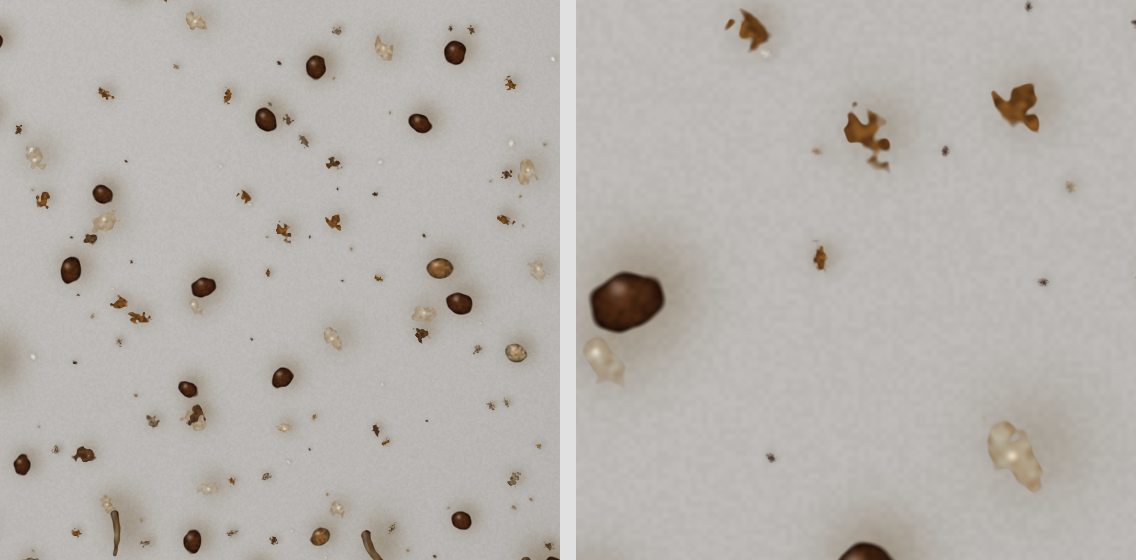
Left: the whole. Right: its middle third, enlarged.
This texture is drawn by a WebGL 2 fragment shader. Its source:

```glsl
#version 300 es
precision highp float;
// Seeds, amber crumbs, pale flakes and husks scattered on a grey-white tray.
// Each kind lives on its own jittered grid; every grain is a noisy ellipse or
// bent capsule with a soft warm shadow falling to the upper right.

#define TRAY vec3(0.737, 0.727, 0.715)
#define SHADOW vec3(0.56, 0.50, 0.41)
#define DARK vec3(0.17, 0.08, 0.04)
#define BROWN vec3(0.36, 0.25, 0.14)
#define AMBER vec3(0.50, 0.32, 0.13)
#define TAN vec3(0.56, 0.49, 0.38)
#define SEED_SIZE 0.023
#define CRUMB_SIZE 0.012
#define FLAKE_SIZE 0.021
#define HUSK_SIZE 0.045
#define EDGE 0.0017
#define GRAIN 0.030

const int SEED = 0, CRUMB = 1, SPECK = 2, FLAKE = 3, HUSK = 4;
uniform vec2 u_resolution;
out vec4 fragColor;

// Integer hash giving four values in 0..1 per cell and salt
vec4 rand4(vec2 cell, int salt) {
    uvec4 v = uvec4(ivec4(ivec2(cell), salt, salt * 7 + 3));
    v = v * 1664525u + 1013904223u;
    v += v.yzxy * v.wxyz;
    v ^= v >> 16u;
    v += v.yzxy * v.wxyz;
    return vec4(v >> 8u) / 16777216.0;
}

float noise(vec2 p) {
    vec2 i = floor(p), f = fract(p);
    f = f * f * (3.0 - 2.0 * f);
    float low = mix(rand4(i, 90).x, rand4(i + vec2(1, 0), 90).x, f.x);
    float high = mix(rand4(i + vec2(0, 1), 90).x, rand4(i + vec2(1, 1), 90).x, f.x);
    return mix(low, high, f.y);
}

float cover(float d) { return 1.0 - smoothstep(-EDGE, EDGE, d); }

float blob(vec2 o, float radius) { return exp(-dot(o, o) / (radius * radius)); }

// Approximate distance to an ellipse with a ragged outline
float raggedEllipse(vec2 q, vec2 radii, float rough, float salt) {
    float wobble = noise(q / radii.y * 1.5 + salt * 60.0) - 0.5;
    return (length(q / radii) - 1.0 + 2.0 * rough * wobble) * radii.y;
}

vec2 turn(vec2 o, float angle) {
    float c = cos(angle), s = sin(angle);
    return vec2(c * o.x + s * o.y, c * o.y - s * o.x);
}

// Draws one grain; o is the offset from its centre, r and s are its random values
void drawGrain(inout vec3 col, vec2 o, vec4 r, vec4 s, int kind) {
    float angle = 6.2832 * r.z;
    vec2 fall = vec2(0.45, 0.35);
    if (kind == SEED) {
        float size = SEED_SIZE * mix(0.78, 1.08, s.y);
        vec2 radii = size * vec2(1.0, mix(0.68, 0.88, s.z)), q = turn(o, angle);
        vec3 tone = s.x < 0.6 ? DARK : (s.x < 0.82 ? BROWN : TAN * 0.9);
        float mottle = noise(q / size * 5.0 + s.w * 50.0), k = length(q / radii);
        tone *= 0.72 + 0.55 * mottle - 0.25 * smoothstep(0.7, 1.0, k);
        tone += AMBER * 0.25 * max(1.0 - k * k, 0.0);
        tone += 0.28 * blob(o - size * vec2(-0.25, 0.35), size * 0.22);
        col = mix(col, SHADOW, 0.65 * blob(o - size * fall, size * 1.45));
        col = mix(col, tone, cover(raggedEllipse(q, radii, 0.10, s.w)));
    } else if (kind == CRUMB) {
        float size = CRUMB_SIZE * mix(0.5, 1.25, s.y * s.y);
        vec2 q = turn(o, angle);
        vec3 tone = s.x < 0.3 ? BROWN : (s.x < 0.72 ? AMBER : TAN);
        tone = mix(DARK, tone, 0.35 + 0.75 * noise(q / size * 3.0 + s.w * 50.0));
        col = mix(col, SHADOW, 0.45 * blob(o - size * fall, size * 1.6));
        col = mix(col, tone, cover(raggedEllipse(q, size * vec2(1.0, mix(0.45, 0.9, s.z)), 0.65, s.w)));
    } else if (kind == SPECK) {
        float size = mix(0.0018, 0.0052, s.y * s.y);
        vec3 tone = s.x < 0.3 ? DARK : (s.x < 0.8 ? mix(AMBER, TAN, s.z) : vec3(0.87, 0.86, 0.83));
        col = mix(col, SHADOW, 0.25 * blob(o - size * fall, size * 2.2));
        col = mix(col, tone, 0.85 * cover(raggedEllipse(turn(o, angle), size * vec2(1.0, 0.7), 0.4, s.w)));
    } else if (kind == FLAKE) {
        float size = FLAKE_SIZE * mix(0.5, 1.1, s.y);
        vec2 q = turn(o, angle);
        float d = raggedEllipse(q, size * vec2(1.0, mix(0.5, 0.85, s.z)), 0.5, s.w);
        float veins = noise(q / size * 4.0 + s.w * 50.0);
        vec3 tone = mix(AMBER * 1.1, vec3(0.74, 0.70, 0.60), 0.25 + 0.8 * veins);
        float rim = exp(-abs(d) / 0.002);
        col = mix(col, SHADOW, 0.38 * blob(o - size * fall, size * 1.7));
        col = mix(col, tone - 0.10 * rim, cover(d) * mix(0.35, 0.8, s.x));
        col += 0.2 * blob(o - size * 0.4 * (s.zw - 0.5), 0.003);
    } else {
        float size = HUSK_SIZE * mix(0.6, 1.0, s.y);
        vec2 q = turn(o, 1.57 + 1.3 * (r.z - 0.5));
        float t = clamp(q.x / size, -1.0, 1.0);
        q.y += (s.z - 0.5) * 0.7 * size * t * t;
        float width = mix(0.002, 0.010, s.x) * (0.7 + 0.3 * t) * (0.75 + 0.5 * noise(q * 90.0));
        float d = length(q - vec2(t * size, 0.0)) - width;
        vec3 tone = mix(BROWN, TAN, noise(q * vec2(60.0, 220.0) + s.w * 50.0));
        tone = mix(tone, DARK, 0.8 * smoothstep(0.4, 1.0, abs(t)) * noise(q * 130.0));
        tone -= 0.16 * exp(-abs(d) / 0.002);
        col = mix(col, SHADOW, 0.62 * blob(turn(o - 0.018, 1.57) * vec2(0.7, 1.0), 0.038));
        col = mix(col, tone, cover(d));
    }
}

// Visits the neighbouring cells of a jittered grid
void scatter(inout vec3 col, vec2 p, float cells, float fill, int kind) {
    for (int k = 0; k < 9; k++) {
        vec2 cell = floor(p * cells) + vec2(k % 3, k / 3) - 1.0;
        vec4 r = rand4(cell, kind + 11), s = rand4(cell, kind + 31);
        vec2 centre = (cell + 0.5 + 0.9 * (r.xy - 0.5)) / cells;
        float chance = fill;
        if (kind == HUSK) chance *= smoothstep(0.55, 0.2, centre.y + 0.0) ;
        else if (kind != SEED) chance *= mix(1.5, 0.6, centre.y) * (0.3 + 1.4 * noise(centre * 5.0));
        if (r.w < chance) drawGrain(col, p - centre, r, s, kind);
    }
}

void main() {
    vec2 p = gl_FragCoord.xy / u_resolution.y;
    // Tray: slow falloff of light plus broad stains
    vec3 col = TRAY + 0.018 * (p.y - p.x) - 0.02 * dot(p - 0.5, p - 0.5);
    col += 0.012 * (noise(p * 4.0) - 0.5);
    // Debris, from the faintest to the boldest
    scatter(col, p, 6.0, 0.45, FLAKE);
    scatter(col, p, 4.0, 0.60, HUSK);
    scatter(col, p, 13.0, 0.40, SPECK);
    scatter(col, p, 9.0, 0.50, CRUMB);
    scatter(col, p, 5.0, 0.60, SEED);
    // Fine sensor grain
    col += GRAIN * (noise(p * 300.0) - 0.5);
    fragColor = vec4(clamp(col, 0.0, 1.0), 1.0);
}
```
